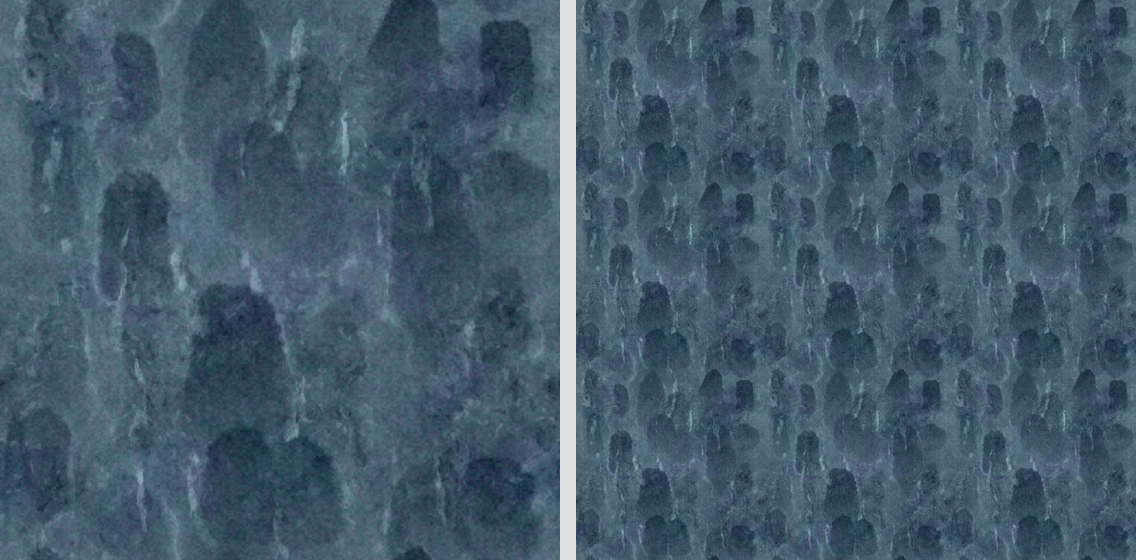
Left, the tile; right, the same tile 3 across and 3 down.
Write a WebGL 2 fragment shader that draws this texture.

```glsl
#version 300 es
precision highp float;
// Weathered blue-grey painted wall: dark arches, pale vertical streaks and gritty mottling.
uniform vec2 u_resolution;
out vec4 fragColor;

float hash(vec2 p, float seed) {
  return fract(sin(dot(p, vec2(127.1, 311.7)) + seed * 74.7) * 43758.5453);
}

vec2 hash2(vec2 p, float seed) {
  return vec2(hash(p, seed), hash(p, seed + 0.37));
}

// Value noise that wraps after a whole number of cells
float noise(vec2 uv, vec2 cells, float seed) {
  vec2 g = uv * cells, i = floor(g), f = fract(g);
  f = f * f * f * (f * (f * 6.0 - 15.0) + 10.0);
  vec2 a = mod(i, cells), b = mod(i + 1.0, cells);
  float low = mix(hash(a, seed), hash(vec2(b.x, a.y), seed), f.x);
  float high = mix(hash(vec2(a.x, b.y), seed), hash(b, seed), f.x);
  return mix(low, high, f.y);
}

// Layered noise, centred on zero
float fbm(vec2 uv, vec2 cells, int octaves, float seed) {
  float sum = 0.0, amp = 0.5;
  for (int i = 0; i < octaves; i++) {
    sum += amp * (noise(uv, cells, seed + float(i)) - 0.5);
    cells *= 2.0;
    amp *= 0.62;
  }
  return sum;
}

float archDistance(vec2 q, vec2 halfSize) {
  q.x *= 1.0 + 0.22 * q.y / halfSize.y;
  float radius = 0.9 * min(halfSize.x, halfSize.y);
  vec2 e = abs(q) - halfSize + radius;
  return length(max(e, 0.0)) + min(max(e.x, e.y), 0.0) - radius;
}

// Overlapping arches, darkest near the top, with broken pale rims on their sides
float paintArches(vec2 p, float tone, vec2 grid, float patchy, float seed) {
  vec2 g = p * grid, cell = floor(g);
  for (int y = 1; y >= -1; y--) {
    for (int x = -1; x <= 1; x++) {
      vec2 id = cell + vec2(x, y), key = mod(id, grid);
      vec2 centre = id + 0.5 + 0.6 * (hash2(key, seed) - 0.5);
      vec2 q = (g - centre) / grid;
      vec2 halfSize = mix(vec2(0.04, 0.08), vec2(0.088, 0.17), hash2(key, seed + 1.0));
      float d = archDistance(q, halfSize);
      float fade = mix(0.45, 1.0, smoothstep(-halfSize.y, halfSize.y * 0.4, q.y));
      float body = smoothstep(0.004, -0.008, d) * fade;
      float shade = mix(0.02, 0.5, hash(key, seed + 2.0));
      tone = mix(tone, shade, 0.85 * body);
      float side = smoothstep(0.5, 0.9, abs(q.x) / halfSize.x);
      tone += 0.5 * exp(-abs(d - 0.007) / 0.006) * side * patchy;
    }
  }
  return tone;
}

// Pale tapered drips, each with a thin dark edge
float paintStreaks(vec2 p, float tone, vec2 grid, float ragged, float seed) {
  vec2 g = p * grid, cell = floor(g);
  for (int y = -1; y <= 1; y++) {
    for (int x = -1; x <= 1; x++) {
      vec2 id = cell + vec2(x, y), key = mod(id, grid);
      vec2 centre = id + 0.5 + 0.7 * (hash2(key, seed) - 0.5);
      vec2 q = (g - centre) / grid, shape = hash2(key, seed + 1.0);
      float reach = mix(0.05, 0.12, shape.x);
      q.x += (shape.y - 0.5) * 0.5 * q.y + 0.004 * sin(q.y * 28.0 + shape.x * 6.3);
      float taper = max(1.0 - q.y * q.y / (reach * reach), 0.0);
      float width = mix(0.006, 0.019, hash(key, seed + 2.0)) * sqrt(taper) + 0.0005;
      float present = step(0.48, hash(key, seed + 3.0)) * smoothstep(0.0, 0.4, taper);
      float core = smoothstep(width, width * 0.4, abs(q.x));
      float edge = exp(-abs(q.x - width - 0.002) / 0.0022);
      tone += present * (0.5 * core * ragged - 0.2 * edge * (1.0 - 0.5 * ragged));
    }
  }
  return tone;
}

void main() {
  vec2 uv = gl_FragCoord.xy / u_resolution;
  vec2 warp = vec2(fbm(uv, vec2(9.0, 7.0), 6, 1.0), fbm(uv, vec2(9.0, 7.0), 6, 11.0));
  vec2 p = uv + 0.05 * warp;

  // Large shapes
  float patchy = smoothstep(0.42, 0.75, noise(uv, vec2(11.0, 8.0), 21.0));
  float ragged = smoothstep(-0.2, 0.16, fbm(uv, vec2(48.0, 26.0), 4, 23.0));
  float tone = 0.6 + 0.7 * fbm(uv, vec2(5.0, 4.0), 4, 31.0);
  tone = paintArches(p, tone, vec2(6.0, 4.0), patchy * ragged, 41.0);
  tone = paintStreaks(p, tone, vec2(7.0, 5.0), ragged, 51.0);

  // Mottling, brush marks, flecks and grain
  float rough = smoothstep(0.25, 0.7, noise(p, vec2(7.0), 61.0));
  tone += mix(0.3, 0.62, rough) * fbm(p, vec2(26.0, 22.0), 5, 63.0);
  tone += 0.14 * fbm(p, vec2(90.0, 9.0), 3, 71.0);
  float flecks = noise(p, vec2(95.0, 80.0), 75.0);
  float grit = mix(0.3, 1.0, rough);
  tone += grit * (0.28 * smoothstep(0.74, 0.95, flecks) - 0.22 * smoothstep(0.24, 0.06, flecks));
  tone += 0.2 * (noise(uv, vec2(256.0), 81.0) - 0.5) + 0.15 * (noise(uv, vec2(170.0), 83.0) - 0.5);

  // Slate ramp with violet-blue and teal drift
  vec3 colour = mix(vec3(0.115, 0.195, 0.26), vec3(0.40, 0.50, 0.555), clamp(tone, -0.15, 1.6));
  float violet = smoothstep(0.02, 0.2, fbm(p, vec2(6.0), 5, 91.0));
  float teal = smoothstep(0.04, 0.22, fbm(p, vec2(8.0, 7.0), 5, 101.0));
  colour += violet * vec3(0.004, -0.014, 0.02) + teal * vec3(-0.014, 0.006, 0.004);
  colour += 0.045 * (noise(uv, vec2(130.0), 111.0) - 0.5) * vec3(1.0, -0.4, 0.6);
  fragColor = vec4(clamp(colour, 0.0, 1.0), 1.0);
}
```
